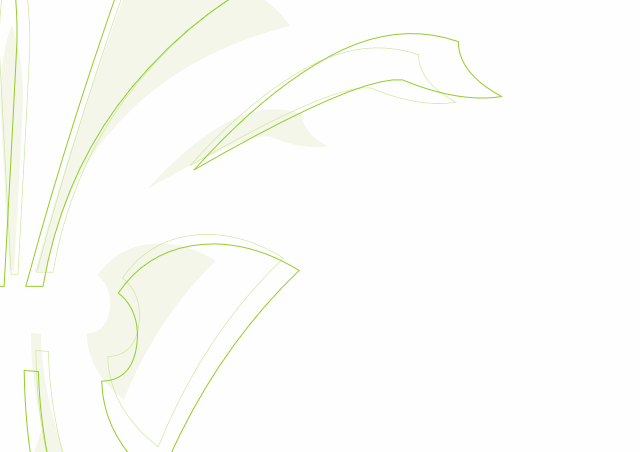
This background is drawn by a WebGL 1 fragment shader. Its source:

```glsl
precision highp float;

uniform vec2 u_resolution;

const vec2 CANVAS = vec2(768.0, 543.0);
const vec3 PAPER = vec3(0.998);
const vec3 TINT = vec3(0.954, 0.963, 0.910);
const vec3 PALE_LINE = vec3(0.82, 0.90, 0.62);
const vec3 GREEN_LINE = vec3(0.58, 0.80, 0.16);
const int CURVE_STEPS = 10;

// Outline state: x is the nearest distance, y is the side (-1 inside)
void segment(vec2 p, vec2 a, vec2 b, inout vec2 state) {
  vec2 ap = p - a;
  vec2 ab = b - a;
  float t = clamp(dot(ap, ab) / dot(ab, ab), 0.0, 1.0);
  state.x = min(state.x, length(ap - ab * t));
  if ((a.y > p.y) != (b.y > p.y)) {
    if (ap.x < ap.y * ab.x / ab.y) state.y = -state.y;
  }
}

// Quadratic curve split into short segments
void curve(vec2 p, vec2 a, vec2 control, vec2 b, inout vec2 state) {
  vec2 last = a;
  for (int i = 1; i <= CURVE_STEPS; i++) {
    float t = float(i) / float(CURVE_STEPS);
    vec2 next = mix(mix(a, control, t), mix(control, b, t), t);
    segment(p, last, next, state);
    last = next;
  }
}

// Upright pointed leaf, mirrored about its axis
float spear(vec2 p) {
  vec2 s = vec2(1e4, 1.0);
  p.x = abs(p.x);
  segment(p, vec2(0.0), vec2(3.0, 0.0), s);
  curve(p, vec2(3.0, 0.0), vec2(9.0, 110.0), vec2(13.5, 200.0), s);
  curve(p, vec2(13.5, 200.0), vec2(14.5, 255.0), vec2(0.0, 295.0), s);
  return s.x * s.y;
}

// Broad leaf sweeping up to the right
float blade(vec2 p) {
  vec2 s = vec2(1e4, 1.0);
  curve(p, vec2(0.0), vec2(46.0, 172.0), vec2(122.0, 370.0), s);
  segment(p, vec2(122.0, 370.0), vec2(230.0, 350.0), s);
  curve(p, vec2(230.0, 350.0), vec2(283.0, 330.0), vec2(306.0, 295.0), s);
  curve(p, vec2(306.0, 295.0), vec2(176.0, 262.0), vec2(100.0, 178.0), s);
  curve(p, vec2(100.0, 178.0), vec2(32.0, 105.0), vec2(14.0, 0.0), s);
  segment(p, vec2(14.0, 0.0), vec2(0.0), s);
  return s.x * s.y;
}

// Arched petal with a forked end
float ribbon(vec2 p) {
  vec2 s = vec2(1e4, 1.0);
  curve(p, vec2(0.0), vec2(83.0, 93.0), vec2(162.0, 136.0), s);
  curve(p, vec2(162.0, 136.0), vec2(242.0, 180.0), vec2(317.0, 154.0), s);
  curve(p, vec2(317.0, 154.0), vec2(317.0, 116.0), vec2(369.0, 88.0), s);
  curve(p, vec2(369.0, 88.0), vec2(318.0, 80.0), vec2(250.0, 108.0), s);
  curve(p, vec2(250.0, 108.0), vec2(198.0, 114.0), vec2(0.0), s);
  return s.x * s.y;
}

// Fan petal with a round notch
float fan(vec2 p) {
  vec2 s = vec2(1e4, 1.0);
  curve(p, vec2(0.0), vec2(40.0, 59.0), vec2(116.0, 59.0), s);
  curve(p, vec2(116.0, 59.0), vec2(167.0, 58.0), vec2(217.0, 27.0), s);
  curve(p, vec2(217.0, 27.0), vec2(110.0, -75.0), vec2(48.0, -228.0), s);
  curve(p, vec2(48.0, -228.0), vec2(-18.0, -176.0), vec2(-20.0, -106.0), s);
  curve(p, vec2(-20.0, -106.0), vec2(21.0, -105.0), vec2(23.0, -52.0), s);
  curve(p, vec2(23.0, -52.0), vec2(23.0, -18.0), vec2(0.0), s);
  return s.x * s.y;
}

// Stem widening downwards
float stem(vec2 p) {
  vec2 s = vec2(1e4, 1.0);
  segment(p, vec2(0.0), vec2(12.0, -1.0), s);
  curve(p, vec2(12.0, -1.0), vec2(14.0, -75.0), vec2(41.0, -146.0), s);
  segment(p, vec2(41.0, -146.0), vec2(3.0, -146.0), s);
  segment(p, vec2(3.0, -146.0), vec2(14.0, -113.0), s);
  curve(p, vec2(14.0, -113.0), vec2(1.0, -65.0), vec2(0.0), s);
  return s.x * s.y;
}

vec2 place(vec2 p, vec3 spot) {
  return (p - spot.xy) / spot.z;
}

// Signed distance to a whole plant; each spot holds position and scale
float plant(vec2 p, vec3 a, vec3 b, vec3 c, vec3 d, vec3 e) {
  float dist = min(spear(place(p, a)) * a.z, blade(place(p, b)) * b.z);
  dist = min(dist, ribbon(place(p, c)) * c.z);
  dist = min(dist, fan(place(p, d)) * d.z);
  return min(dist, stem(place(p, e)) * e.z);
}

float coverage(float dist, float pixel) {
  return clamp(0.5 - dist / pixel, 0.0, 1.0);
}

void main() {
  vec2 p = gl_FragCoord.xy / u_resolution * CANVAS;
  float pixel = CANVAS.y / u_resolution.y;

  float tint = plant(p, vec3(14.0, 218.0, 1.0), vec3(42.0, 217.0, 1.0),
    vec3(177.0, 316.0, 0.585), vec3(117.0, 212.0, 0.655), vec3(37.0, 143.0, 1.0));
  float pale = plant(p, vec3(17.5, 213.0, 1.35), vec3(44.0, 216.0, 1.4),
    vec3(228.0, 344.0, 0.865), vec3(147.0, 209.0, 0.89), vec3(43.0, 122.0, 1.25));
  float green = plant(p, vec3(0.5, 199.0, 1.47), vec3(31.0, 199.0, 1.47),
    vec3(233.0, 339.0, 1.0), vec3(142.0, 191.0, 1.0), vec3(29.0, 98.0, 1.42));

  vec3 color = mix(PAPER, TINT, coverage(tint, pixel));
  color = mix(color, PALE_LINE, coverage(abs(pale) - 0.4, pixel));
  color = mix(color, GREEN_LINE, coverage(abs(green) - 0.6, pixel));
  gl_FragColor = vec4(color, 1.0);
}
```
